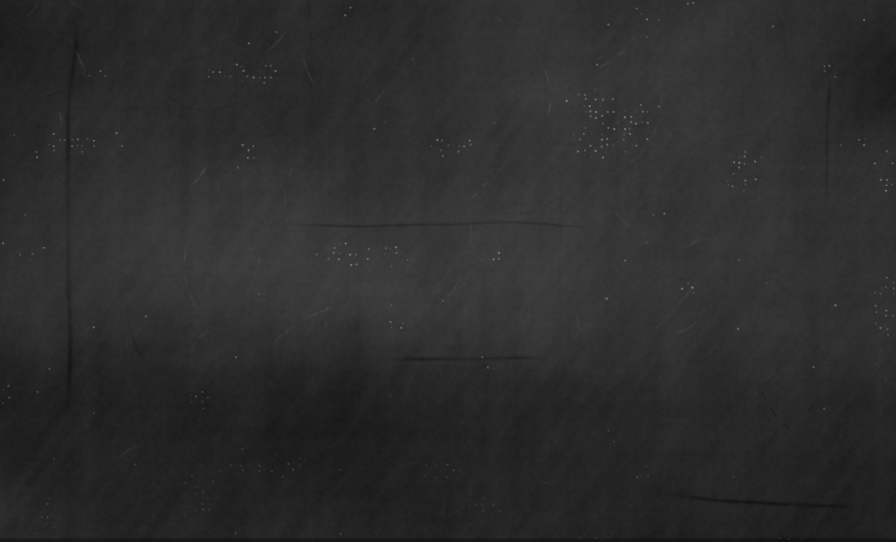
Give the GLSL for this texture, as a WebGL 1 fragment shader.

```glsl
precision highp float;
// Worn blackboard: broad smudged tones over a dark slate, with fine grain and
// wiped streaks from stretched noise. Scattered chalk strokes, specks and
// a few long wavering cracks lie on top.

uniform vec2 u_resolution;

#define SLATE 0.130
#define WASH 0.046
#define MOTTLE 0.085
#define STREAK 0.030
#define GRAIN 0.026
#define CHALK 0.085
#define SPECK 0.26
#define CRACK 0.065

float hash(vec2 p) {
  vec3 a = fract(vec3(p.xyx) * 0.1031);
  a += dot(a, a.yzx + 33.33);
  return fract((a.x + a.y) * a.z);
}

float noise(vec2 p) {
  vec2 i = floor(p), f = fract(p);
  f = f * f * (3.0 - 2.0 * f);
  return mix(mix(hash(i), hash(i + vec2(1, 0)), f.x),
             mix(hash(i + vec2(0, 1)), hash(i + vec2(1, 1)), f.x), f.y);
}

float fbm(vec2 p) {
  float sum = 0.0, amp = 0.5;
  for (int i = 0; i < 5; i++) {
    sum += amp * noise(p);
    p = mat2(1.6, 1.2, -1.2, 1.6) * p + 17.3;
    amp *= 0.5;
  }
  return sum;
}

vec2 turn(vec2 p, float a) {
  float c = cos(a), s = sin(a);
  return vec2(c * p.x + s * p.y, c * p.y - s * p.x);
}

// Soft elliptical smudge
float smudge(vec2 uv, vec2 centre, vec2 radius) {
  vec2 d = (uv - centre) / radius;
  return exp(-dot(d, d));
}

// Wavering line from a to b, fading at its ends and broken by noise
float crack(vec2 p, vec2 a, vec2 b, float width) {
  vec2 dir = normalize(b - a);
  float along = dot(p - a, dir), len = length(b - a);
  float side = dot(p - a, vec2(-dir.y, dir.x));
  side += 0.018 * (noise(vec2(along * 7.0, a.x * 40.0)) - 0.5);
  float ends = smoothstep(0.0, 0.08, along) * (1.0 - smoothstep(len - 0.08, len, along));
  float w = max(width, 0.7 / u_resolution.y);
  return exp(-side * side / (w * w)) * ends * (0.35 + 0.65 * noise(vec2(along * 22.0, a.y * 50.0)));
}

// One random, slightly curved stroke per grid cell
float strokes(vec2 p, float scale, float share, float seed) {
  float sum = 0.0;
  vec2 g = p * scale, cell = floor(g);
  for (int y = -1; y <= 1; y++) {
    for (int x = -1; x <= 1; x++) {
      vec2 id = cell + vec2(x, y), key = id + seed;
      float on = step(hash(key + 3.1), share);
      vec2 d = g - id - vec2(hash(key + 11.7), hash(key + 23.9));
      d = turn(d, 1.35 + 1.9 * (hash(key + 37.3) - 0.5));
      d.y += (hash(key + 41.1) - 0.5) * 2.4 * d.x * d.x;
      float len = mix(0.15, 0.8, hash(key + 53.7));
      float w = max(0.0020, 0.7 / u_resolution.y) * scale;
      float line = exp(-d.y * d.y / (w * w)) * (1.0 - smoothstep(len * 0.4, len, abs(d.x)));
      sum += on * line * (0.3 + 0.7 * hash(key + 67.0));
    }
  }
  return sum * smoothstep(0.25, 0.75, noise(p * 70.0 + seed));
}

// Round chalk dots gathered in sparse clusters
float specks(vec2 p) {
  vec2 g = p * 95.0, id = floor(g);
  vec2 centre = 0.3 + 0.4 * vec2(hash(id + 5.0), hash(id + 9.0));
  float cluster = smoothstep(0.76, 0.92, noise(p * vec2(11.0, 15.0) + 4.0));
  float on = step(hash(id + 71.0), 0.004 + 0.4 * cluster);
  return on * hash(id + 83.0) * (1.0 - smoothstep(0.05, 0.32, length(g - id - centre)));
}

void main() {
  vec2 uv = gl_FragCoord.xy / u_resolution, p = gl_FragCoord.xy / u_resolution.y;
  vec2 wide = vec2(u_resolution.x / u_resolution.y, 1.0);
  float cloud = fbm(p * 3.2 + 2.0) - 0.48;

  // Broad tones: wiped upper field, dark foot and corners
  float tone = SLATE + WASH * smoothstep(0.26, 0.46, uv.y + 0.16 * cloud);
  tone += 0.034 * smudge(uv, vec2(0.26, 0.49), vec2(0.22, 0.13));
  tone += 0.040 * smudge(uv, vec2(0.74, 0.74), vec2(0.19, 0.26));
  tone += 0.024 * smudge(uv, vec2(0.55, 0.50), vec2(0.28, 0.16));
  tone += 0.022 * smudge(uv, vec2(0.80, 0.28), vec2(0.18, 0.18));
  tone -= 0.065 * smudge(uv, vec2(0.99, 0.87), vec2(0.06, 0.11));
  tone -= 0.035 * smudge(uv, vec2(0.00, 0.82), vec2(0.09, 0.24));
  tone -= 0.025 * smudge(uv, vec2(0.39, 0.14), vec2(0.12, 0.14));
  tone += MOTTLE * cloud;

  // Wiping streaks (slanted, upright, level) and fine grain
  tone += STREAK * (fbm(turn(p, 0.95) * vec2(7.0, 60.0)) - 0.48);
  tone += STREAK * (fbm(p * vec2(38.0, 3.0) + 8.0) - 0.48);
  tone += 0.6 * STREAK * (fbm(p * vec2(4.0, 45.0) + 31.0) - 0.48);
  tone += GRAIN * (0.6 * noise(p * 260.0) + 0.4 * noise(p * 120.0) - 0.5);

  // Chalk remains, fainter toward the foot
  float worn = mix(0.45, 1.0, smoothstep(0.15, 0.45, uv.y));
  float chalk = strokes(p, 4.0, 0.40, 7.0) * 0.6 + strokes(p, 9.0, 0.28, 90.0) * 0.75;
  tone += worn * (CHALK * chalk + SPECK * specks(p));

  // Long cracks and faint dark scratches
  float dark = crack(p, vec2(0.31, 0.588) * wide, vec2(0.67, 0.582) * wide, 0.0026);
  dark += crack(p, vec2(0.42, 0.335) * wide, vec2(0.62, 0.337) * wide, 0.0035);
  dark += crack(p, vec2(0.078, 0.22) * wide, vec2(0.082, 0.99) * wide, 0.0045);
  dark += crack(p, vec2(0.922, 0.60) * wide, vec2(0.921, 0.88) * wide, 0.0030);
  dark += crack(p, vec2(0.73, 0.082) * wide, vec2(0.96, 0.068) * wide, 0.0035);
  tone -= CRACK * (dark + 0.5 * strokes(turn(p, 1.3), 4.5, 0.25, 150.0));

  // Shadow along the lower rim
  tone *= mix(0.6, 1.0, smoothstep(0.002, 0.010, uv.y));
  gl_FragColor = vec4(vec3(max(tone, 0.05)), 1.0);
}
```
